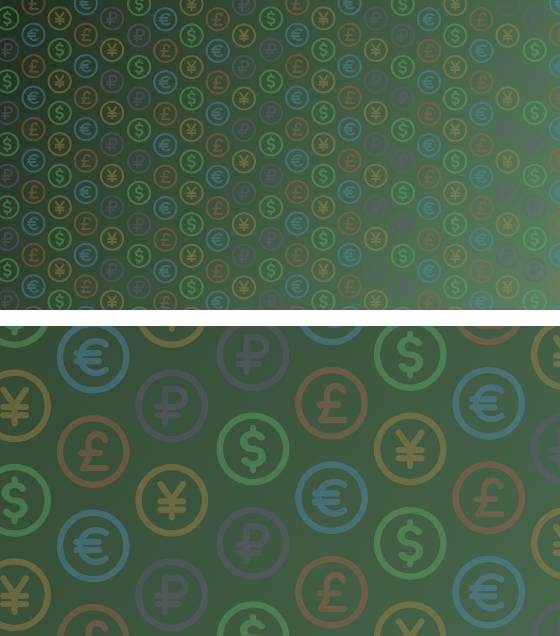
Top: the whole. Bottom: its middle third, enlarged.
A Shadertoy shader for this pattern:

```glsl
// Staggered columns of tinted currency coins on a dark-to-light green gradient.

const float CANVAS_HEIGHT = 426.0;  // design units from bottom to top
const float COLUMN_STEP = 36.0;
const float TILE_WIDTH = 181.2;     // five columns and a small seam
const float ROW_STEP = 43.25;
const float FIRST_X = 10.0;
const float RING_RADIUS = 15.2;
const float RING_HALF_WIDTH = 1.45;
const float STROKE_HALF_WIDTH = 1.4;

const int DOLLAR = 0, POUND = 1, YEN = 2, EURO = 3, RUBLE = 4;

float segment(vec2 p, vec2 a, vec2 b) {
    vec2 pa = p - a, ba = b - a;
    return length(pa - ba * clamp(dot(pa, ba) / dot(ba, ba), 0.0, 1.0));
}

float bar(vec2 p, float x0, float x1, float y) {
    return segment(p, vec2(x0, y), vec2(x1, y));
}

// Distance to an arc around the origin; angles in degrees.
float arc(vec2 p, float radius, float middle, float halfSpan) {
    float m = radians(middle), h = radians(halfSpan);
    vec2 q = vec2(dot(p, vec2(cos(m), sin(m))), abs(dot(p, vec2(-sin(m), cos(m)))));
    vec2 end = vec2(cos(h), sin(h));
    bool beyondEnd = end.x * q.y > end.y * q.x;
    return beyondEnd ? length(q - end * radius) : abs(length(q) - radius);
}

float dollarSign(vec2 p) {
    vec2 s = vec2(p.x * 0.82, p.y);
    float curve = min(arc(s - vec2(0, 3.5), 3.5, 150.0, 120.0),
                      arc(-s - vec2(0, 3.5), 3.5, 150.0, 120.0));
    return min(curve, segment(vec2(p.x, abs(p.y)), vec2(0, 7.2), vec2(0, 9.6)));
}

float poundSign(vec2 p) {
    float d = arc(p - vec2(1.8, 4.0), 3.9, 100.0, 80.0);
    d = min(d, segment(p, vec2(-2.1, 4.0), vec2(-2.1, -3.0)));
    d = min(d, segment(p, vec2(-2.1, -3.0), vec2(-4.8, -7.6)));
    return min(d, min(bar(p, -4.8, 5.8, -7.6), bar(p, -5.5, 3.0, -0.6)));
}

float yenSign(vec2 p) {
    p.x = abs(p.x);
    float d = min(segment(p, vec2(0), vec2(5.2, 7.5)), segment(p, vec2(0), vec2(0, -7.8)));
    return min(d, min(bar(p, 0.0, 5.2, -0.5), bar(p, 0.0, 5.2, -4.3)));
}

float euroSign(vec2 p) {
    float d = arc(p - vec2(1.3, 0), 7.3, 180.0, 128.0);
    return min(d, bar(vec2(p.x, abs(p.y)), -7.6, 2.5, 1.9));
}

float rubleSign(vec2 p) {
    float d = arc(p - vec2(2.0, 3.7), 4.1, 0.0, 90.0);
    d = min(d, segment(p, vec2(-3.0, 7.8), vec2(-3.0, -8.2)));
    d = min(d, min(bar(p, -3.0, 2.0, 7.8), bar(p, -6.6, 2.0, -0.4)));
    return min(d, bar(p, -6.6, 2.8, -4.3));
}

float signDistance(vec2 p, int kind) {
    if (kind == DOLLAR) return dollarSign(p);
    if (kind == POUND) return poundSign(p);
    if (kind == YEN) return yenSign(p);
    if (kind == EURO) return euroSign(p);
    return rubleSign(p);
}

vec3 coinTint(int kind) {
    if (kind == DOLLAR) return vec3(0.38, 0.70, 0.42);
    if (kind == POUND) return vec3(0.68, 0.38, 0.30);
    if (kind == YEN) return vec3(0.70, 0.54, 0.27);
    if (kind == EURO) return vec3(0.32, 0.56, 0.76);
    return vec3(0.43, 0.34, 0.50);
}

// Two kinds alternate down each column; some columns start with the other one.
int coinKind(int tile, int column, int row) {
    bool second = (row & 1) == 1;
    if ((tile & 1) == 1 && (column & 1) == 1) second = !second;
    if (tile >= 4) second = !second;
    if (!second) return column;
    return column < 2 ? 4 - column : column - 2;
}

vec3 background(vec2 uv) {
    float light = 0.05 + 0.72 * uv.x + 0.24 * (1.0 - uv.y);
    return mix(vec3(0.11, 0.165, 0.105), vec3(0.355, 0.51, 0.38), light);
}

void mainImage(out vec4 fragColor, in vec2 fragCoord) {
    float pixel = CANVAS_HEIGHT / iResolution.y;
    vec2 p = vec2(fragCoord.x, iResolution.y - fragCoord.y) * pixel;  // y runs down

    // Column within its tile of five
    float x = p.x - FIRST_X + 0.5 * COLUMN_STEP;
    float tile = floor(x / TILE_WIDTH);
    float column = min(floor((x - tile * TILE_WIDTH) / COLUMN_STEP), 4.0);
    float centerX = FIRST_X + tile * TILE_WIDTH + column * COLUMN_STEP;

    // Neighbouring columns are staggered; odd tiles sit slightly lower
    float stagger = mod(tile * 5.0 + column, 2.0);
    float firstY = mix(25.3, 4.4, stagger) + 1.2 * mod(tile, 2.0);
    float row = round((p.y - firstY) / ROW_STEP);
    vec2 local = vec2(p.x - centerX, firstY + row * ROW_STEP - p.y);

    // Ring and sign share one tint
    int kind = coinKind(int(tile), int(column), int(row));
    float ring = abs(length(local) - RING_RADIUS) - RING_HALF_WIDTH;
    float d = min(ring, signDistance(local, kind) - STROKE_HALF_WIDTH);
    float ink = 1.0 - smoothstep(-0.5 * pixel, 0.5 * pixel, d);

    vec3 color = background(fragCoord / iResolution.xy);
    fragColor = vec4(mix(color, coinTint(kind), 0.4 * ink), 1.0);
}
```
